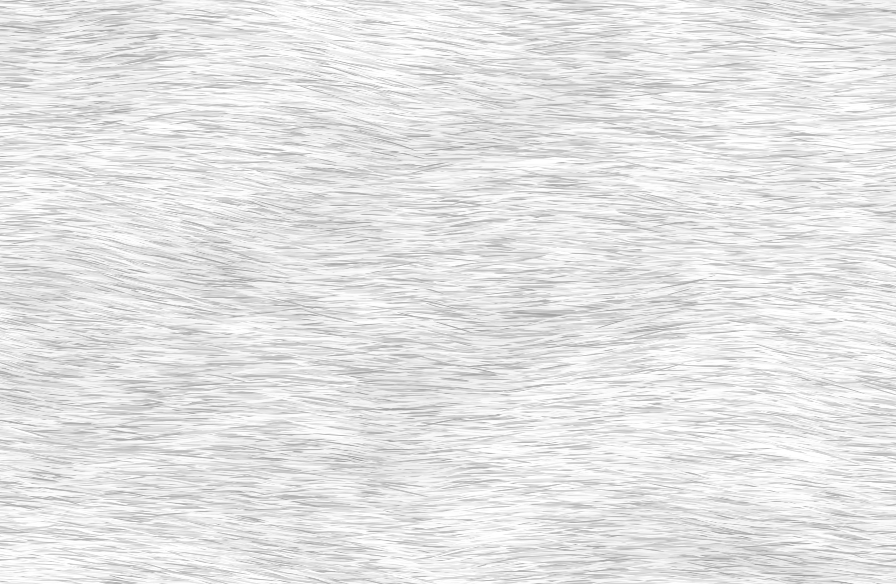
Give the GLSL for this texture, as a WebGL 2 fragment shader.

```glsl
#version 300 es
precision highp float;
// Pale short fur: layers of thin tapered hairs scattered on a jittered grid.
// Each hair follows a slowly waving flow field, and takes its grey from a
// random tone plus a soft shade patch sampled at its own centre.

#define LAYERS 12
#define CELL vec2(0.060, 0.009)   // grid cell, in canvas heights
#define HALF_LENGTH 0.052         // longest hair, half of it
#define HALF_WIDTH 0.00155        // thickest hair, half of it
#define LIGHT_TONE 1.005
#define TONE_RANGE 0.335          // drop from lightest to darkest hair
#define OPACITY 0.93
#define PATCH_DEPTH 0.040
#define WAVE 0.095                // swing of the flow angle, radians
#define STRAY 0.20                // random turn of single hairs
#define EDGE_SOFTNESS 0.8         // edge blur, in output samples

uniform vec2 u_resolution;
out vec4 fragColor;

// Four random values in 0..1 for one grid cell and layer
vec4 hash4(ivec2 cell, int layer) {
    uvec4 v = uvec4(cell.x + 64, cell.y + 64, layer, 7);
    v = v * 1664525u + 1013904223u;
    for (int i = 0; i < 2; i++) {
        v.x += v.y * v.w;
        v.y += v.z * v.x;
        v.z += v.x * v.y;
        v.w += v.y * v.z;
        v ^= v >> 16u;
    }
    return vec4(v >> 8u) / 16777216.0;
}

// Angle of the coat at a point
float flowAngle(vec2 p) {
    float broad = sin(3.9 * p.x + 2.2 * sin(3.1 * p.y + 0.6) + 2.4);
    float middle = sin(8.3 * p.x - 5.7 * p.y + 1.5 * sin(6.0 * p.y));
    float small = sin(15.0 * p.x + 11.0 * p.y + 2.0 * sin(9.0 * p.x));
    return -0.05 + WAVE * (0.7 * broad + 0.6 * middle + 0.6 * small);
}

// Soft light and dark patches, about -1..1
float shadePatch(vec2 p) {
    float broad = sin(4.7 * p.x + 1.9 * sin(4.1 * p.y + 0.8))
                * sin(7.3 * p.y + 1.6 * sin(3.3 * p.x + 1.1));
    float middle = sin(10.0 * p.x + 2.1 * sin(13.0 * p.y))
                 * sin(19.0 * p.y + 2.3 * sin(7.0 * p.x + 2.0));
    float small = sin(23.0 * p.x + 2.0 * sin(31.0 * p.y))
                * sin(47.0 * p.y + 2.5 * sin(13.0 * p.x));
    return 0.8 * broad + 0.7 * middle + 0.6 * small;
}

// Coverage of one curved, tapered hair; q is relative to its centre
float hairCoverage(vec2 q, float angle, float halfLength, float halfWidth,
                   float bend, float blur) {
    float c = cos(angle), s = sin(angle);
    vec2 local = vec2(c * q.x + s * q.y, c * q.y - s * q.x);
    float along = local.x / halfLength;
    float taper = max(0.0, 1.0 - along * along);
    float width = halfWidth * sqrt(taper);
    float dist = abs(local.y - bend * local.x * local.x);
    float edge = clamp((width - dist) / blur + 0.5, 0.0, 1.0);
    return edge * min(1.0, 2.0 * width / blur);
}

void main() {
    float pixel = 1.0 / u_resolution.y;
    vec2 p = gl_FragCoord.xy * pixel;
    float grey = 0.90 + PATCH_DEPTH * shadePatch(p);

    // Paint the hairs from the undercoat to the top layer
    for (int layer = 0; layer < LAYERS; layer++) {
        vec2 shift = CELL * fract(float(layer) * vec2(0.618, 0.381));
        ivec2 home = ivec2(floor((p + shift) / CELL));
        for (int j = -2; j <= 2; j++)
        for (int i = -1; i <= 1; i++) {
            ivec2 cell = home + ivec2(i, j);
            vec4 r = hash4(cell, layer);
            vec4 r2 = fract(r * 61.0 + r.yzwx);
            vec2 centre = (vec2(cell) + r.xy) * CELL - shift;
            vec2 q = p - centre;
            float halfLength = HALF_LENGTH * mix(0.4, 1.0, r.w);
            if (abs(q.x) > halfLength) continue;

            float turn = 2.0 * r2.x - 1.0;
            float angle = flowAngle(centre) + STRAY * turn * abs(turn);
            angle = clamp(angle, -0.33, 0.33);

            // Dark hairs are finer than light ones
            float darkness = r.z * r.z;
            float halfWidth = HALF_WIDTH * mix(0.7, 1.0, r2.y) * (1.0 - 0.25 * darkness);
            float bend = 2.0 * (r2.z - 0.5);
            float cover = hairCoverage(q, angle, halfLength, halfWidth, bend,
                                       EDGE_SOFTNESS * pixel);

            float tone = LIGHT_TONE - TONE_RANGE * darkness
                       + PATCH_DEPTH * shadePatch(centre);
            grey = mix(grey, min(tone, 1.0), OPACITY * cover);
        }
    }
    fragColor = vec4(vec3(grey), 1.0);
}
```
